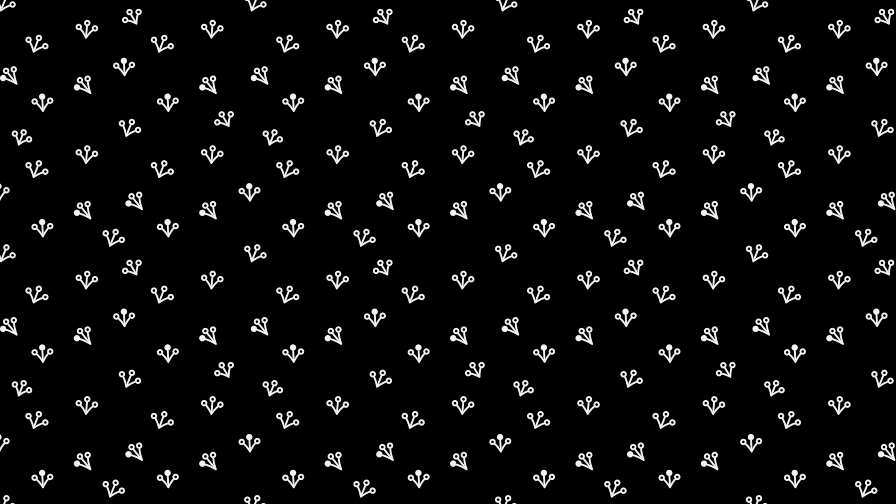
This pattern is drawn by a Shadertoy shader. Its source:

```glsl
// Small white three-stemmed sprouts with ring tips, scattered on black in repeating lattices.

const float CANVAS_HEIGHT = 432.0; // drawing units from bottom to top
const float PITCH = 107.5;         // basic lattice spacing
const float HALF_STROKE = 0.82;
const int NO_SOLID = 2;            // no tip is filled

const vec3 BACKGROUND = vec3(0.0);
const vec3 INK = vec3(0.95);

// Turns p so that a direction tilted clockwise from "up" becomes the y axis.
vec2 turn(vec2 p, float degrees) {
    float a = radians(degrees);
    return vec2(p.x * cos(a) - p.y * sin(a), p.x * sin(a) + p.y * cos(a));
}

// Offset from the nearest lattice node; odd rows slide sideways by rowShift.
vec2 lattice(vec2 p, vec2 anchor, vec2 pitch, float rowShift) {
    p -= anchor;
    float row = floor(p.y / pitch.y + 0.5);
    p.y -= row * pitch.y;
    p.x -= mod(row, 2.0) * rowShift;
    p.x -= pitch.x * floor(p.x / pitch.x + 0.5);
    return p;
}

// Distance to a fan of three stems; solidTip is -1, 0 or 1 for a filled tip.
float sprout(vec2 p, float tilt, float spread, float size, int solidTip) {
    float d = 1e3;
    for (int i = -1; i <= 1; i++) {
        float side = float(i);
        float stemLength = size * (12.6 - 1.5 * abs(side));
        vec2 q = turn(p, tilt + side * spread);

        // Slightly bowed stem, ending where the tip begins
        float along = clamp(q.y, 0.0, stemLength - 1.9);
        float bow = 0.5 * side * sin(3.1416 * along / stemLength);
        float stem = length(q - vec2(-bow, along)) - HALF_STROKE;

        // Ring or filled dot
        float radius = length(q - vec2(0.0, stemLength));
        float tip = i == solidTip ? radius - 2.7 : abs(radius - 1.9) - HALF_STROKE;
        d = min(d, min(stem, tip));
    }
    return d;
}

// Sprouts on every node of the square lattice
float denseSprouts(vec2 p, vec2 anchor, float tilt, float spread, float size, int solidTip) {
    return sprout(lattice(p, anchor, vec2(PITCH), 0.0), tilt, spread, size, solidTip);
}

// Sprouts on every second node, like a checkerboard
float staggeredSprouts(vec2 p, vec2 anchor, float tilt, float spread, float size, int solidTip) {
    vec2 q = lattice(p, anchor, vec2(2.0, 1.0) * PITCH, PITCH);
    return sprout(q, tilt, spread, size, solidTip);
}

// Sprouts on every fourth node
float sparseSprouts(vec2 p, vec2 anchor, float tilt, float spread, float size) {
    vec2 q = lattice(p, anchor, vec2(2.0 * PITCH), 0.0);
    return sprout(q, tilt, spread, size, NO_SOLID);
}

void mainImage(out vec4 fragColor, in vec2 fragCoord) {
    float unitsPerPixel = CANVAS_HEIGHT / iResolution.y;
    vec2 p = fragCoord * unitsPerPixel;

    // Upright, right-leaning, left-leaning and filled-bud families
    float d = denseSprouts(p, vec2(73.7, 77.2), 5.0, 39.0, 1.0, NO_SOLID);
    d = min(d, denseSprouts(p, vec2(28.8, 65.2), 21.0, 44.0, 1.0, NO_SOLID));
    d = min(d, denseSprouts(p, vec2(77.5, 29.7), -39.0, 28.0, 1.13, -1));
    d = min(d, denseSprouts(p, vec2(36.8, 14.3), -3.0, 38.0, 0.98, 0));

    d = min(d, staggeredSprouts(p, vec2(121.7, 252.7), -39.0, 28.0, 1.13, -1));
    d = min(d, staggeredSprouts(p, vec2(214.3, 260.0), -3.0, 38.0, 0.98, 0));
    d = min(d, staggeredSprouts(p, vec2(215.7, 208.0), 22.0, 41.0, 1.02, NO_SOLID));

    d = min(d, sparseSprouts(p, vec2(94.3, 221.3), 22.0, 41.0, 1.02));
    d = min(d, sparseSprouts(p, vec2(117.0, 196.7), -31.0, 41.0, 0.92));
    d = min(d, sparseSprouts(p, vec2(196.0, 109.0), -31.0, 41.0, 0.92));
    d = min(d, sparseSprouts(p, vec2(16.0, 93.0), 22.0, 41.0, 0.9));

    // Soft-edged ink
    float edge = 0.6 * unitsPerPixel;
    float coverage = 1.0 - smoothstep(-edge, edge, d);
    fragColor = vec4(mix(BACKGROUND, INK, coverage), 1.0);
}
```
